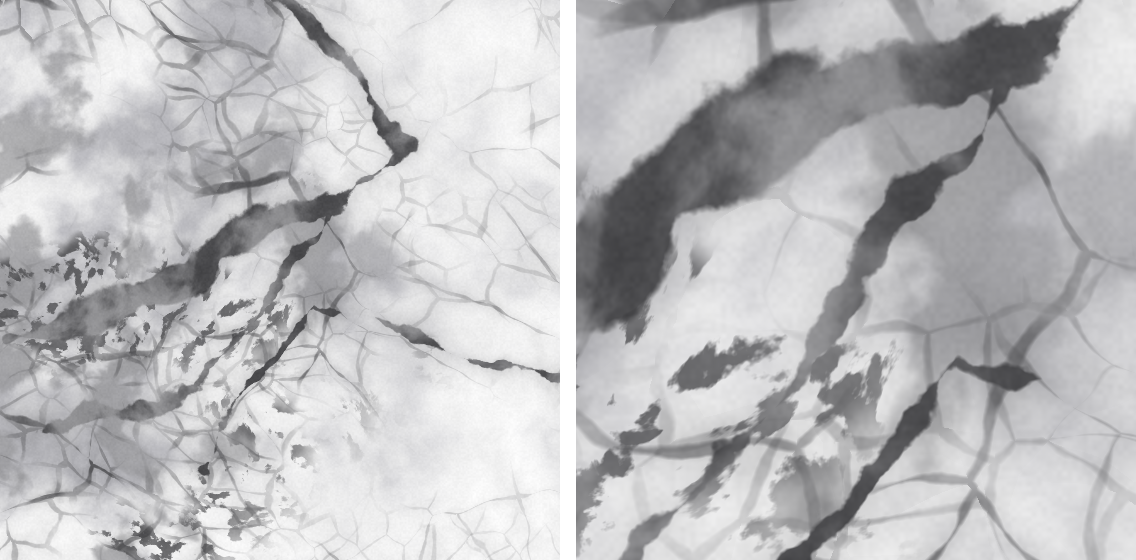
Left, the full canvas; right, a detail of the centre.
Write a Shadertoy shader that draws this texture.

```glsl
// White marble with charcoal veins, cellular cracks, grey clouds and dark speckle.

const vec3 WHITE    = vec3(0.960, 0.960, 0.960);
const vec3 MIST     = vec3(0.715, 0.715, 0.735);
const vec3 ASH      = vec3(0.560, 0.560, 0.570);
const vec3 CHARCOAL = vec3(0.270, 0.270, 0.280);

const float WARP_SIZE   = 0.022;  // bend of the veins
const float WARP_FREQ   = 9.0;
const float RAGGEDNESS  = 0.035;  // roughness of vein borders
const float EDGE        = 0.003;  // softness of vein borders
const float CLOUD_FREQ  = 4.5;
const float CRACK_FREQ  = 3.4;
const float SPECK_FREQ  = 46.0;
const mat2  TURN        = mat2(0.8, 0.6, -0.6, 0.8);

// Main veins: start and end of each branch, then its half width
const int VEINS = 11;
const vec4 BRANCH[VEINS] = vec4[VEINS](
    vec4(0.48, 1.01, 0.63, 0.86), vec4(0.63, 0.86, 0.74, 0.76),
    vec4(0.74, 0.76, 0.62, 0.61), vec4(0.62, 0.61, 0.45, 0.57),
    vec4(0.45, 0.57, 0.00, 0.40), vec4(0.59, 0.59, 0.38, 0.32),
    vec4(0.38, 0.32, 0.08, 0.22), vec4(0.575, 0.42, 0.37, 0.20),
    vec4(0.575, 0.42, 0.69, 0.42), vec4(0.69, 0.42, 0.83, 0.345),
    vec4(0.83, 0.345, 1.02, 0.32));
const float HALF_WIDTH[VEINS] = float[VEINS](
    0.027, 0.029, 0.009, 0.012, 0.027, 0.006, 0.015, 0.004, 0.004, 0.014, 0.010);

vec2 hash2(vec2 p) {
    vec3 h = fract(p.xyx * vec3(0.1031, 0.1030, 0.0973));
    h += dot(h, h.yzx + 33.33);
    return fract((h.xx + h.yz) * h.zy);
}

float noise(vec2 p) {
    vec2 i = floor(p), f = fract(p);
    f = f * f * (3.0 - 2.0 * f);
    return mix(mix(hash2(i).x, hash2(i + vec2(1, 0)).x, f.x),
               mix(hash2(i + vec2(0, 1)).x, hash2(i + vec2(1, 1)).x, f.x), f.y);
}

float fbm(vec2 p) {
    float sum = 0.0, amp = 0.5;
    for (int i = 0; i < 5; i++) {
        sum += amp * noise(p);
        p = TURN * p * 2.03 + 17.3;
        amp *= 0.5;
    }
    return sum;
}

// Layered sines bend the plane
vec2 warp(vec2 p) {
    float amp = WARP_SIZE, freq = WARP_FREQ;
    for (int i = 0; i < 5; i++) {
        p += amp * sin(TURN * p.yx * freq + vec2(1.3, 4.1) * float(i + 1));
        p = TURN * p;
        amp *= 0.52;
        freq *= 1.9;
    }
    for (int i = 0; i < 5; i++) p = p * TURN;  // undo the turns
    return p;
}

// Distance to the border between the two nearest cells
float cellEdge(vec2 p) {
    vec2 cell = floor(p), near = vec2(9.0), next = vec2(9.0);
    for (int y = -1; y <= 1; y++)
    for (int x = -1; x <= 1; x++) {
        vec2 c = cell + vec2(x, y);
        vec2 r = c + hash2(c + 40.0) - p;
        if (dot(r, r) < dot(near, near)) { next = near; near = r; }
        else if (dot(r, r) < dot(next, next)) next = r;
    }
    return (dot(next, next) - dot(near, near)) / (2.0 * length(next - near) + 1e-4);
}

float segment(vec2 p, vec2 a, vec2 b) {
    vec2 ab = b - a;
    return length(p - a - ab * clamp(dot(p - a, ab) / dot(ab, ab), 0.0, 1.0));
}

void mainImage(out vec4 fragColor, in vec2 fragCoord) {
    vec2 p = fragCoord / iResolution.y;
    vec2 q = warp(p);
    float fine = fbm(p * 27.0 + 5.0) - 0.48;
    float pool = smoothstep(0.3, 0.7, fbm(p * 6.0 + 3.0));

    // Broken stone lies to the left, calm stone to the right
    float busy = smoothstep(0.78, 0.36,
        p.x - 0.3 * (p.y - 0.5) + 0.9 * (fbm(p * 3.5 + 61.0) - 0.48));

    // Clouds and ragged grey patches
    float cloud = smoothstep(0.32, 0.80, fbm(q * CLOUD_FREQ) + 0.35 * fine);
    vec3 col = mix(WHITE, MIST, min(cloud * (0.75 + 0.5 * busy), 1.0));
    float patches = smoothstep(0.52, 0.66, fbm(q * 9.0 + 31.0) + 0.2 * fine);
    col = mix(col, ASH, 0.65 * busy * patches);

    // Speckle in clusters
    float cluster = busy * smoothstep(0.46, 0.58, fbm(p * 4.5 + 19.0));
    float specks = smoothstep(0.52, 0.61, fbm(q * SPECK_FREQ));
    col = mix(col, CHARCOAL, 0.8 * cluster * specks);

    // Cracks along cell borders, finer and fainter each layer
    vec3 ink = mix(CHARCOAL, ASH, smoothstep(0.3, 0.68, fbm(q * 19.0 + 8.0)));
    vec2 along = TURN * q * vec2(0.9, 1.1);
    float freq = CRACK_FREQ, strength = 0.85;
    for (int i = 0; i < 3; i++) {
        float d = cellEdge(along * freq + 7.0 * float(i)) / freq + 0.3 * RAGGEDNESS * fine;
        float shown = smoothstep(0.42, 0.62, fbm(p * 5.0 + 23.0 * float(i + 1)));
        float w = 0.0012 + 0.009 * busy * pool * strength * shown;
        float line = 1.0 - smoothstep(w * 0.5, w + EDGE, d);
        float halo = 0.25 * exp(-max(d, 0.0) / 0.012);
        col = mix(col, ink, strength * shown * mix(0.4, 1.0, busy) * max(line, halo));
        freq *= 2.2;
        strength *= 0.7;
    }

    // Main veins with a soft grey fringe
    float vein = 0.0, fringe = 0.0;
    for (int i = 0; i < VEINS; i++) {
        float w = HALF_WIDTH[i] * (0.4 + 1.3 * pool);
        float d = segment(q, BRANCH[i].xy, BRANCH[i].zw) + RAGGEDNESS * fine;
        vein = max(vein, 1.0 - smoothstep(w * 0.8, w + EDGE, d));
        fringe = max(fringe, exp(-max(d - w, 0.0) / 0.02));
    }
    col = mix(col, ASH, 0.28 * fringe);
    col = mix(col, ink, 0.93 * vein);

    // Fine mineral grain
    col += 0.09 * fine + 0.03 * (noise(p * 330.0) - 0.5);
    fragColor = vec4(clamp(col, 0.0, 1.0), 1.0);
}
```
